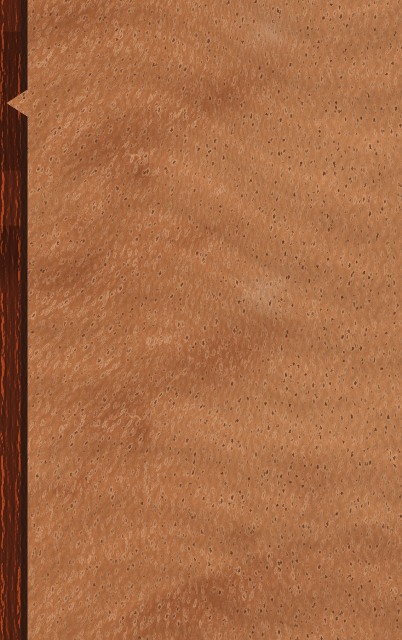
A Shadertoy shader for this texture:

```glsl
const float REPEAT = 0.408;      // vertical period of the veneer figure
const float STRIP_EDGE = 0.043;
const float INLAY_EDGE = 0.0325;

vec2 hash2(vec2 p) {
    vec3 h = fract(p.xyx * vec3(0.1031, 0.1030, 0.0973));
    h += dot(h, h.yzx + 33.33);
    return fract((h.xx + h.yz) * h.zy);
}

vec2 turn(vec2 p, float a) {
    float c = cos(a), s = sin(a);
    return vec2(c * p.x - s * p.y, s * p.x + c * p.y);
}

// Layered, domain-bent sines, roughly -1..1
float waves(vec2 p) {
    float sum = 0.0, amp = 0.5;
    for (int i = 0; i < 5; i++) {
        sum += amp * sin(p.x + 1.7 * sin(p.y + float(i)));
        p = turn(p, 1.1) * 1.83 + 2.3;
        amp *= 0.62;
    }
    return sum;
}

float blob(vec2 p, vec2 centre, vec2 radius, float angle) {
    vec2 q = turn(p - centre, angle) / radius;
    return exp(-dot(q, q));
}

float stroke(vec2 p, vec2 a, vec2 b, float width) {
    vec2 d = b - a;
    float t = clamp(dot(p - a, d) / dot(d, d), 0.0, 1.0);
    return 1.0 - smoothstep(0.0, width, length(p - a - d * t));
}

// Lean of the fibres away from vertical
float grainLean(vec2 p) {
    float lean = mix(0.52, 0.08, smoothstep(0.12, 0.46, p.x));
    return lean * mix(0.45, 1.0, smoothstep(0.16, 0.36, p.y)) + 0.1 * sin(p.y * 15.4 + p.x * 9.0);
}

// Cellular pores: x = pale rim, y = dark core
vec2 pores(vec2 p, vec2 density, vec2 radius, float seed, float px) {
    vec2 cell = floor(p * density), result = vec2(0.0);
    for (int j = -1; j <= 1; j++)
    for (int i = -1; i <= 1; i++) {
        vec2 id = cell + vec2(i, j);
        vec2 place = hash2(id + seed), kind = hash2(id + seed + 71.0);
        vec2 centre = (id + place) / density;
        vec2 q = turn(p - centre, grainLean(centre) + (place.y - 0.5) * 0.5);
        vec2 size = radius * mix(vec2(0.65), vec2(1.2, 1.35), kind) + 0.2 * px;
        float d = length(q / size);
        float rim = (1.0 - smoothstep(0.6, 1.15, d)) * mix(0.25, 1.0, kind.y);
        float core = (1.0 - smoothstep(0.15, 0.65, d)) * mix(0.3, 1.0, smoothstep(0.5, 0.95, kind.x));
        result = max(result, vec2(rim, core));
    }
    return result;
}

vec3 wood(vec2 p, float px) {
    vec2 s = vec2(p.x, 1.0 - p.y);
    float right = smoothstep(0.18, 0.5, p.x);
    vec3 col = mix(vec3(0.675, 0.415, 0.25), vec3(0.69, 0.45, 0.285), right);

    // Broad figure with ragged outlines: dark sweeps, golden glows, ashy knots
    vec2 ragged = s + 0.012 * vec2(waves(s * 38.0), waves(s.yx * 41.0 + 5.0));
    float dark = 0.0, light = 0.0, ash = 0.0, scar = 0.0;
    for (int k = 0; k < 2; k++) {
        vec2 shift = vec2(0.0, REPEAT * float(k)), q = ragged - shift, fine = s - shift;
        fine += 0.002 * sin(fine.yx * 330.0);
        dark += 0.75 * blob(q, vec2(0.345, 0.148), vec2(0.09, 0.035), 0.4);
        dark += 0.75 * blob(q, vec2(0.18, 0.245), vec2(0.085, 0.045), 0.6);
        dark += 0.6 * blob(q, vec2(0.11, 0.025), vec2(0.10, 0.045), 0.25);
        light += blob(q, vec2(0.52, 0.25), vec2(0.14, 0.055), 0.15);
        light += 0.8 * blob(q, vec2(0.09, 0.31), vec2(0.10, 0.025), 0.45);
        light += 0.6 * blob(q, vec2(0.30, 0.25), vec2(0.06, 0.07), 0.4);
        ash += 0.9 * blob(q, vec2(0.417, 0.048), vec2(0.032, 0.025), 0.3);
        dark += 0.8 * blob(fine, vec2(0.222, 0.270), vec2(0.016, 0.02), 0.0);
        dark += 0.5 * blob(q, vec2(0.12, 0.347), vec2(0.025, 0.017), 0.2);
        scar += 0.8 * stroke(fine, vec2(0.201, 0.240), vec2(0.219, 0.247), 0.0028);
        scar += 0.6 * stroke(fine, vec2(0.219, 0.247), vec2(0.213, 0.257), 0.0025);
        scar += 0.5 * stroke(fine, vec2(0.262, 0.194), vec2(0.288, 0.170), 0.0025);
    }
    dark += 0.5 * blob(ragged, vec2(0.31, 0.37), vec2(0.06, 0.018), 0.2);
    dark += 0.5 * blob(ragged, vec2(0.097, 0.765), vec2(0.018, 0.014), 0.0);
    dark += 0.5 * blob(ragged, vec2(0.38, 0.838), vec2(0.022, 0.015), 0.0);
    dark += 0.3 * blob(ragged, vec2(0.49, 0.75), vec2(0.045, 0.07), 0.0);

    // Darker growth sheet along the bottom
    float below = s.y - (1.055 - 0.62 * s.x + 0.35 * s.x * s.x) - 0.003 * waves(s * 90.0);
    float sheet = smoothstep(-0.006, 0.022, below) * smoothstep(0.1, 0.24, s.x);
    dark += sheet * (0.25 + 0.6 * blob(ragged, vec2(0.31, 0.93), vec2(0.14, 0.06), 0.3));
    scar += 0.22 * exp(-pow(below / 0.002, 2.0)) * smoothstep(0.14, 0.2, s.x) * (0.5 + waves(s * 150.0));

    // Slanted bands and short broken fibres
    vec2 band = turn(p, mix(-0.5, -0.12, right));
    float mottling = waves(band.yx * vec2(62.0, 21.0));
    float fibres = waves(turn(p, mix(0.42, 0.1, right)) * vec2(430.0, 170.0));
    col = mix(col, vec3(0.53, 0.275, 0.15), clamp(dark * 0.68, 0.0, 0.8));
    col = mix(col, vec3(0.78, 0.535, 0.35), clamp(light * 0.42, 0.0, 0.6));
    col = mix(col, vec3(0.73, 0.58, 0.47), ash * 0.5);
    col *= 1.0 + 0.05 * mottling + 0.06 * fibres;

    // Three pore sizes, edges frayed by small ripples
    vec2 frayed = p + 0.0008 * vec2(waves(p * 700.0), waves(p.yx * 640.0));
    vec2 large = pores(frayed, vec2(80.0, 52.0), vec2(0.0029, 0.0062), 3.0, px);
    vec2 medium = pores(frayed, vec2(97.0, 71.0), vec2(0.0022, 0.0049), 190.0, px);
    vec2 specks = pores(frayed, vec2(170.0, 105.0), vec2(0.0013, 0.0030), 410.0, px);
    float rim = max(max(large.x, 0.9 * medium.x), 0.5 * specks.x);
    float core = max(max(large.y, 0.75 * medium.y), 0.3 * specks.y);
    float patchy = clamp(0.85 + 0.35 * mottling, 0.4, 1.2);
    col = mix(col, vec3(0.84, 0.66, 0.51), rim * patchy * mix(0.62, 0.5, right));
    col = mix(col, vec3(0.33, 0.165, 0.09), core * mix(0.66, 0.78, right));
    return mix(col, vec3(0.86, 0.66, 0.47), clamp(scar, 0.0, 1.0) * 0.65);
}

vec3 lacquerStrip(vec2 p, float px) {
    float down = 1.0 - p.y;
    float streak = waves(vec2(p.x * 620.0, p.y * 24.0));
    float flakes = waves(vec2(p.x * 900.0, p.y * 150.0) + 4.0);
    float sides = exp(-pow((p.x - 0.004) / 0.004, 2.0)) + exp(-pow((p.x - 0.029) / 0.003, 2.0));
    float shade = 1.0 - 0.2 * (smoothstep(0.048, 0.051, down) - smoothstep(0.265, 0.268, down))
                - 0.25 * (smoothstep(0.351, 0.354, down) - smoothstep(0.40, 0.46, down));
    vec3 col = mix(vec3(0.25, 0.105, 0.065), vec3(0.41, 0.16, 0.08), 0.45 + 0.35 * streak + 0.2 * flakes) * shade;
    float ember = smoothstep(0.35, 0.95, 0.6 * streak + 0.6 * flakes + 0.5 * sides + 0.15 * sin(p.y * 31.0));
    col = mix(col, vec3(0.76, 0.29, 0.10), ember * (0.35 + 0.5 * min(sides, 1.0)) * shade);
    vec3 border = vec3(0.20, 0.105, 0.07) * (1.0 + 0.15 * flakes);
    return mix(col, border, smoothstep(-px, px, p.x - INLAY_EDGE));
}

void mainImage(out vec4 fragColor, in vec2 fragCoord) {
    float px = 1.0 / iResolution.y;
    vec2 p = fragCoord * px;
    // Wood boundary with its pointed notch into the strip
    float notch = STRIP_EDGE - max(0.0, 0.033 - 1.55 * abs(p.y - 0.839));
    float woodMask = smoothstep(-px, px, p.x - notch);
    vec3 col = mix(lacquerStrip(p, px), wood(p, px), woodMask);
    fragColor = vec4(clamp(col, 0.0, 1.0), 1.0);
}
```
